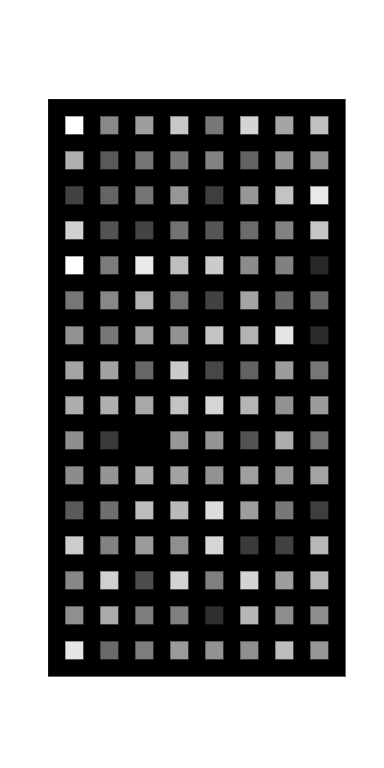
Write a WebGL 1 fragment shader that draws this pattern.

```glsl
precision highp float;

// A black panel on white holding an 8 by 16 grid of small grey squares.
// Each square takes its grey from a bell-shaped hash of its cell index;
// the panel and squares are box distances with edges one pixel soft.

uniform vec2 u_resolution;

// Lengths up to CELL_SIZE are in canvas widths, later ones in cells.
const vec2 GRID_ORIGIN = vec2(0.148, 0.2808); // from the top left corner
const float CELL_SIZE = 0.09115;
const vec2 GRID_COUNT = vec2(8.0, 16.0);
const float PANEL_BORDER = 0.25;
const float SQUARE_HALF = 0.257;

// Grey levels of the squares
const float GREY_MEAN = 0.57;
const float GREY_SPREAD = 0.34;
const vec2 LIT_CELL = vec2(0.0, 0.0);   // the one fully white square
const vec2 BLANK_CELL = vec2(2.0, 9.0); // the one fully black square

const vec3 PAPER = vec3(1.0);
const vec3 PANEL = vec3(0.0);

float hash(vec2 p) {
  vec3 q = fract(vec3(p.xyx) * 0.1031);
  q += dot(q, q.yzx + 33.33);
  return fract((q.x + q.y) * q.z);
}

// Sum of three hashes, centred on zero
float bellNoise(vec2 cell) {
  float sum = 0.0;
  for (int i = 0; i < 3; i++) {
    sum += hash(cell + 19.7 * float(i + 1));
  }
  return sum - 1.5;
}

float boxDistance(vec2 p, vec2 halfSize) {
  vec2 d = abs(p) - halfSize;
  return length(max(d, 0.0)) + min(max(d.x, d.y), 0.0);
}

float coverage(float distance, float pixel) {
  return clamp(0.5 - distance / pixel, 0.0, 1.0);
}

float cellGrey(vec2 cell) {
  float grey = clamp(GREY_MEAN + GREY_SPREAD * bellNoise(cell), 0.0, 1.0);
  float lit = 1.0 - step(0.5, length(cell - LIT_CELL));
  float blank = 1.0 - step(0.5, length(cell - BLANK_CELL));
  return mix(mix(grey, 1.0, lit), 0.0, blank);
}

void main() {
  // Grid coordinates: one unit per cell, y counted down from the top
  vec2 fromTop = vec2(gl_FragCoord.x, u_resolution.y - gl_FragCoord.y);
  vec2 grid = (fromTop / u_resolution.x - GRID_ORIGIN) / CELL_SIZE;
  float pixel = 1.0 / (u_resolution.x * CELL_SIZE);

  // Panel
  vec2 halfGrid = 0.5 * GRID_COUNT;
  float panel = boxDistance(grid - halfGrid, halfGrid + PANEL_BORDER);
  vec3 color = mix(PAPER, PANEL, coverage(panel, pixel));

  // Squares, one per cell
  vec2 cell = clamp(floor(grid), vec2(0.0), GRID_COUNT - 1.0);
  float square = boxDistance(grid - cell - 0.5, vec2(SQUARE_HALF));
  color = mix(color, vec3(cellGrey(cell)), coverage(square, pixel));

  gl_FragColor = vec4(color, 1.0);
}
```
